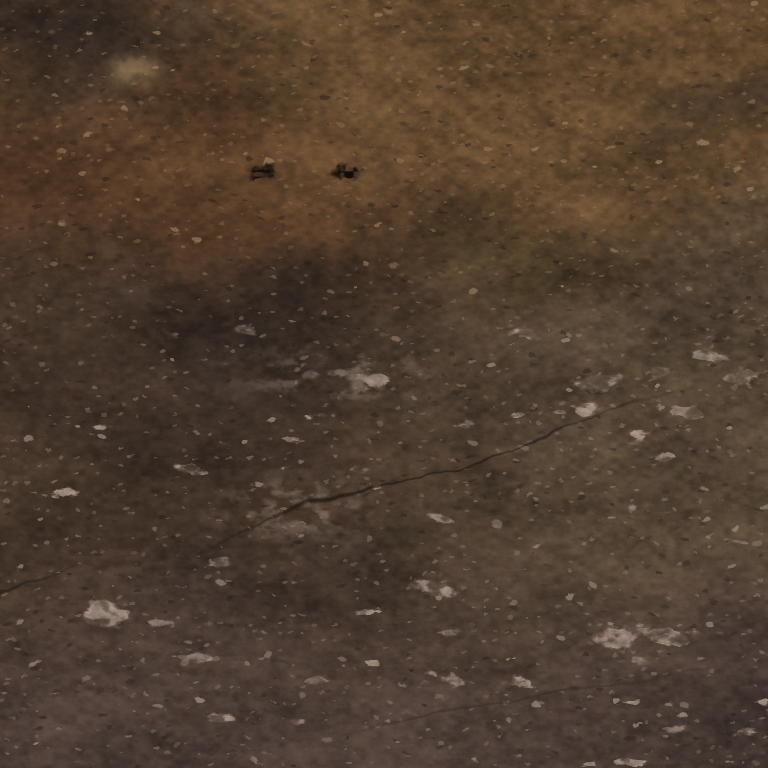
Give the GLSL for this texture, as a WebGL 1 fragment shader.

```glsl
precision highp float;
// Weathered earth: ochre and rust soil above, dusky brown ground below.
// Soft colour zones are warped by fractal noise, then covered with jittered
// grit, pale mottled chips, dark pits and thin wandering cracks.

uniform vec2 u_resolution;

#define OCHRE vec3(0.400, 0.298, 0.190)
#define RUST  vec3(0.318, 0.215, 0.140)
#define EARTH vec3(0.258, 0.200, 0.156)
#define KHAKI vec3(0.335, 0.275, 0.212)
#define DUSK  vec3(0.285, 0.230, 0.205)
#define SHADE vec3(0.195, 0.155, 0.135)
#define CHIP  vec3(0.600, 0.525, 0.475)
#define GRIT  vec3(0.570, 0.470, 0.330)
#define MOTTLE 0.50
#define GRAIN  0.46
#define CRACK_WIDTH 0.0018

float hash(vec2 p) {
  return fract(sin(dot(p, vec2(127.1, 311.7))) * 43758.5453);
}

float noise(vec2 p) {
  vec2 i = floor(p), f = fract(p);
  f = f * f * (3.0 - 2.0 * f);
  return mix(mix(hash(i), hash(i + vec2(1, 0)), f.x),
             mix(hash(i + vec2(0, 1)), hash(i + vec2(1, 1)), f.x), f.y);
}

float fbm(vec2 p) {
  float sum = 0.0, amp = 0.516;
  for (int i = 0; i < 5; i++) {
    sum += amp * noise(p);
    p = mat2(1.6, 1.2, -1.2, 1.6) * p + 7.3;
    amp *= 0.5;
  }
  return sum;
}

// Soft elliptical zone of influence
float blob(vec2 p, vec2 centre, vec2 radius) {
  vec2 d = (p - centre) / radius;
  return exp(-dot(d, d));
}

// Scattered ragged flecks, wider than tall; density is the share of filled cells
float flecks(vec2 p, vec2 freq, float size, float density, float seed) {
  vec2 g = p * freq, cell = floor(g);
  float ragged = (fbm(g * 3.5 + seed) - 0.5) * size * 1.8;
  float cover = 0.0;
  for (int j = -1; j <= 1; j++) {
    for (int i = -1; i <= 1; i++) {
      vec2 id = cell + vec2(i, j), key = id + seed;
      vec2 jitter = vec2(hash(key + 3.1), hash(key + 8.7));
      vec2 d = g - id - 0.15 - 0.7 * jitter;
      d.y += d.x * (hash(key + 5.3) - 0.5) * 0.7;
      d.y *= 1.0 + hash(key + 2.9);
      float radius = size * mix(0.45, 1.0, hash(key + 6.1));
      float shape = 1.0 - smoothstep(radius * 0.45, radius, length(d) + ragged);
      float lit = step(hash(key), density) * mix(0.4, 1.0, hash(key + 4.4));
      cover = max(cover, shape * lit);
    }
  }
  return cover;
}

// Thin crack along a sloping line from a to b, with wandering and tapered ends
float crack(vec2 p, vec2 a, vec2 b, float seed) {
  float t = (p.x - a.x) / (b.x - a.x);
  float path = mix(a.y, b.y, t) + 0.04 * (noise(vec2(p.x * 5.0, seed)) - 0.5)
             + 0.012 * (fbm(vec2(p.x * 30.0, seed)) - 0.5);
  float breaks = noise(vec2(p.x * 24.0, seed + 4.0));
  float width = CRACK_WIDTH * mix(0.5, 1.6, breaks);
  float ends = smoothstep(0.0, 0.35, t) * (1.0 - smoothstep(0.5, 1.0, t));
  return ends * mix(0.6, 1.0, breaks)
       * (1.0 - smoothstep(width * 0.3, width * 1.7, abs(p.y - path)));
}

// Large soil zones, their borders shifted by a slow warp
vec3 soil(vec2 p) {
  vec2 q = p + 0.32 * (vec2(fbm(p * 4.0), fbm(p * 4.0 + 31.0)) - 0.5);
  vec3 col = mix(DUSK, EARTH, smoothstep(0.02, 0.36, q.y));
  float right = smoothstep(0.35, 0.85, q.x) * smoothstep(0.04, 0.25, q.y);
  col = mix(col, KHAKI, right * 0.9);
  col = mix(col, RUST, 0.9 * smoothstep(0.60, 0.78, q.y) * (1.0 - 0.5 * right));
  col = mix(col, OCHRE, smoothstep(0.68, 0.95, q.y + 0.22 * (q.x - 0.45)));
  col = mix(col, RUST, 0.65 * blob(q, vec2(0.36, 0.87), vec2(0.13, 0.06)));
  col = mix(col, SHADE, 0.95 * blob(q, vec2(0.08, 1.0), vec2(0.27, 0.10)));
  col = mix(col, SHADE, 0.55 * blob(q, vec2(0.94, 0.86), vec2(0.13, 0.05)));
  col = mix(col, SHADE, 0.8 * blob(q, vec2(0.32, 0.60), vec2(0.17, 0.08)));
  col = mix(col, SHADE, 0.6 * blob(q, vec2(0.25, 0.46), vec2(0.24, 0.06)));
  return mix(col, vec3(0.25, 0.22, 0.13), 0.4 * blob(q, vec2(0.67, 0.71), vec2(0.10, 0.04)));
}

void main() {
  vec2 p = gl_FragCoord.xy / u_resolution;
  vec3 col = soil(p);

  // Broad mottling, patchy clods and fine grain, stretched sideways
  float fine = fbm(p * vec2(95.0, 135.0));
  float clods = fbm(p * vec2(34.0, 56.0) + 13.0);
  col *= 1.0 + MOTTLE * (fbm(p * vec2(8.0, 14.0) + 5.0) - 0.5)
             + GRAIN * (fine - 0.5) + 0.6 * GRAIN * (clods - 0.5);

  // Dusty smears, small grit and soft dark specks
  float dust = blob(p, vec2(0.44, 0.51), vec2(0.12, 0.035))
             + blob(p, vec2(0.39, 0.34), vec2(0.09, 0.04));
  col = mix(col, CHIP, 0.6 * dust * smoothstep(0.45, 0.75, fbm(p * vec2(45.0, 70.0))));
  vec3 gritColour = mix(CHIP, GRIT, smoothstep(0.4, 0.75, p.y));
  col = mix(col, SHADE * 0.75, 0.5 * flecks(p, vec2(48.0, 66.0), 0.36, 0.18, 83.0));
  col = mix(col, gritColour, 0.48 * flecks(p, vec2(72.0, 88.0), 0.36, 0.24, 11.0));
  col = mix(col, gritColour, 0.85 * flecks(p, vec2(32.0, 39.0), 0.25, 0.13, 47.0));

  // Cracks
  float cracks = crack(p, vec2(0.18, 0.26), vec2(1.0, 0.51), 2.0);
  cracks = max(cracks, 0.7 * crack(p, vec2(-0.06, 0.235), vec2(0.13, 0.28), 9.0));
  cracks = max(cracks, 0.4 * crack(p, vec2(0.34, 0.03), vec2(1.05, 0.14), 15.0));
  col = mix(col, SHADE * 0.6, 0.85 * cracks);

  // Pale chips with worn faces: sparse below, crowded at the lower right
  float low = 1.0 - smoothstep(0.54, 0.60, p.y);
  float crowd = blob(p, vec2(0.90, 0.07), vec2(0.26, 0.07));
  float large = low * flecks(p, vec2(11.0, 19.0), 0.42, 0.10, 29.0);
  float small = low * flecks(p, vec2(20.0, 38.0), 0.42, 0.06 + 0.4 * crowd, 61.0);
  float rim = large * (1.0 - 0.55 * smoothstep(0.35, 0.8, large));
  float wear = mix(0.3, 1.5, smoothstep(0.35, 0.65, fbm(p * vec2(60.0, 95.0) + 3.0)));
  float chips = min(max(rim * 1.5, small) * wear, 1.0);
  col = mix(col, CHIP * mix(0.75, 1.25, fine), chips);

  // Twin broken dark pits and a pale yellow stain in the upper soil
  vec2 ragged = p + 0.022 * (vec2(fbm(p * 80.0), fbm(p * 80.0 + 19.0)) - 0.5);
  vec2 mirrored = vec2(abs(ragged.x - 0.397), ragged.y);
  float pits = blob(mirrored, vec2(0.057, 0.775), vec2(0.022, 0.009));
  float broken = smoothstep(0.3, 0.55, noise(p * vec2(110.0, 150.0)));
  col = mix(col, SHADE * 0.3, smoothstep(0.2, 0.8, pits) * mix(0.35, 1.0, broken));
  col = mix(col, GRIT, 0.8 * blob(ragged, vec2(0.175, 0.91), vec2(0.032, 0.017)));

  gl_FragColor = vec4(col, 1.0);
}
```
